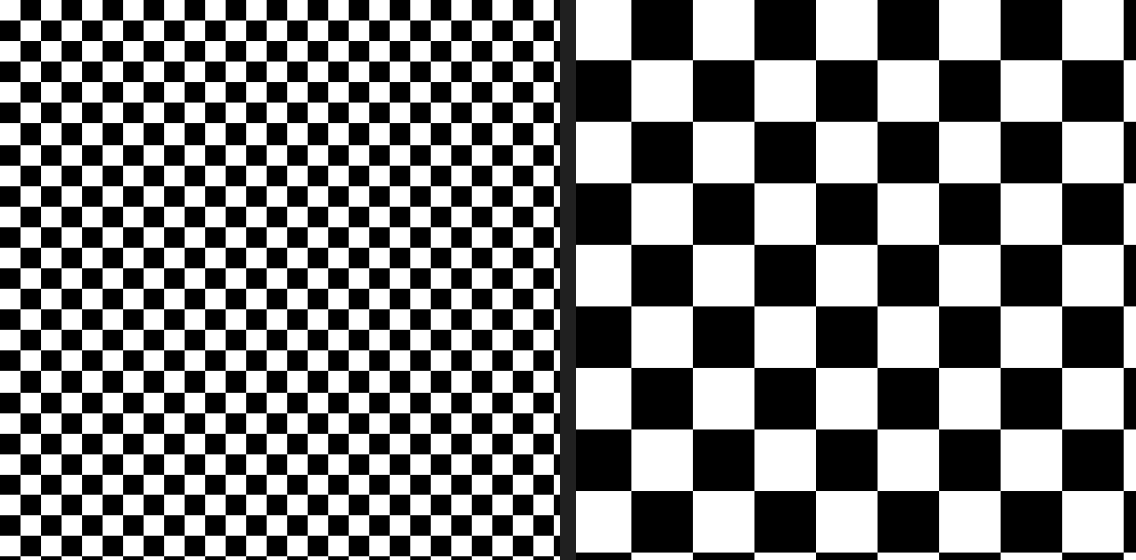
Left, the full canvas; right, a detail of the centre.
Reproduce this pattern procedurally as a WebGL 2 fragment shader.

```glsl
#version 300 es
precision highp float;
// Black and white checkerboard, about 27.3 cells across and down, counted
// from the upper left corner. Each axis is a signed square wave with smoothed
// edges; their product gives the checks. A few rows are slightly uneven.

uniform vec2 u_resolution;
out vec4 fragColor;

// Signed distance to the nearest cell edge, positive in even cells
vec2 edgeDistance(vec2 cell) {
    return 0.5 - 2.0 * abs(fract(cell * 0.5 + 0.25) - 0.5);
}

// Stretches two rows and squeezes one, shifting all the rows below them
float unevenRows(float y) {
    return y - clamp(y - 0.235, 0.0, 0.0029)
             - clamp(y - 0.680, 0.0, 0.0026)
             + clamp(y - 0.865, 0.0, 0.0012);
}

void main() {
    const float cellsAcross = 27.3;

    vec2 position = gl_FragCoord.xy / u_resolution;
    position.y = unevenRows(1.0 - position.y);

    // Square wave on each axis, blended over one pixel at its edges
    vec2 pixelSize = cellsAcross / u_resolution;
    vec2 wave = 2.0 * clamp(edgeDistance(position * cellsAcross) / pixelSize, -0.5, 0.5);

    // Equal signs give white, opposite signs give black
    float whiteness = 0.5 + 0.5 * wave.x * wave.y;
    fragColor = vec4(vec3(whiteness), 1.0);
}
```
